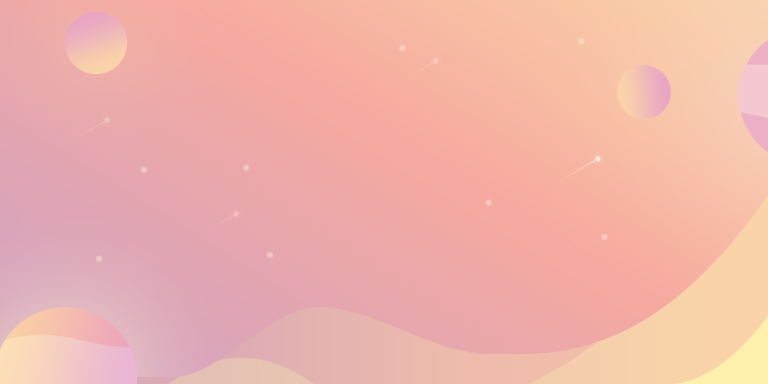
Reproduce this background procedurally as a Shadertoy shader.

```glsl
#define MAUVE  vec3(0.84, 0.64, 0.74)
#define SALMON vec3(0.965, 0.665, 0.625)
#define PEACH  vec3(0.98, 0.83, 0.66)
#define LEMON  vec3(1.00, 0.94, 0.68)
#define LILAC  vec3(0.91, 0.65, 0.77)
#define PALE   vec3(1.00, 0.93, 0.88)
#define SKY_AXIS vec2(0.534, 0.846)
#define TAIL_DIR vec2(-0.868, -0.497)
#define STAR_RADIUS 0.0085

// x, y
const vec2 stars[8] = vec2[8](
    vec2(1.048, 0.875), vec2(1.514, 0.893), vec2(0.375, 0.558), vec2(0.641, 0.563),
    vec2(1.273, 0.472), vec2(1.574, 0.383), vec2(0.258, 0.326), vec2(0.703, 0.336));

// x, y, tail length, brightness
const vec4 comets[4] = vec4[4](
    vec4(1.557, 0.586, 0.126, 0.90), vec4(0.279, 0.687, 0.112, 0.35),
    vec4(0.615, 0.443, 0.085, 0.35), vec4(1.135, 0.841, 0.085, 0.40));

// Antialiased coverage, positive distance is inside
float cover(float d) {
    return clamp(d / max(fwidth(d), 1e-5) + 0.5, 0.0, 1.0);
}

float disc(vec2 p, vec2 centre, float radius) {
    return cover(radius - length(p - centre));
}

// Soft light fading outward from a planet's rim
float halo(vec2 p, vec2 centre, float radius, float reach) {
    float fade = 1.0 - clamp((length(p - centre) - radius) / reach, 0.0, 1.0);
    return fade * fade;
}

// Gradient position across a planet, 0 to 1 along the given direction
float across(vec2 p, vec2 centre, float radius, vec2 dir) {
    return smoothstep(-1.0, 1.0, dot(p - centre, normalize(dir)) / radius);
}

float backWave(float x) {
    float hill = 0.182 * smoothstep(0.448, 0.828, x) - 0.122 * smoothstep(0.828, 1.276, x);
    return 0.018 + hill + 0.414 * pow(max(x - 1.341, 0.0) / 0.659, 2.3);
}

float frontWave(float x) {
    float k = (x - 0.628) / 0.19;
    float u = x - 1.375;
    return max(0.068 * (1.0 - k * k), 0.45 * u + 0.9 * u * abs(u));
}

float cornerWave(float x) {
    float u = x - 1.73;
    return 2.45 * u * abs(u) - 0.002;
}

vec3 sky(vec2 p) {
    float t = dot(p, SKY_AXIS);
    vec3 col = mix(MAUVE, SALMON, clamp((t - 0.25) / 0.85, 0.0, 1.0));
    return mix(col, PEACH, clamp((t - 1.1) / 0.8, 0.0, 1.0));
}

void mainImage(out vec4 fragColor, in vec2 fragCoord) {
    vec2 p = fragCoord / iResolution.y;
    vec3 col = sky(p);

    // Planet centres and radii
    vec3 top = vec3(0.250, 0.888, 0.081);
    vec3 small = vec3(1.677, 0.760, 0.070);
    vec3 side = vec3(2.102, 0.750, 0.178);
    vec3 low = vec3(0.170, 0.013, 0.187);

    // Halos
    col = mix(col, PEACH, 0.14 * halo(p, top.xy, top.z, 0.26));
    col = mix(col, PEACH, 0.16 * halo(p, small.xy, small.z, 0.30));
    col = mix(col, vec3(0.97, 0.83, 0.76), 0.50 * halo(p, side.xy, side.z, 0.45));
    col = mix(col, vec3(0.92, 0.80, 0.78), 0.55 * halo(p, low.xy, low.z, 0.28));

    // Stars: core and soft rim
    for (int i = 0; i < 8; i++) {
        float d = length(p - stars[i]) / STAR_RADIUS;
        float light = 0.32 * smoothstep(1.25, 0.75, d) + 0.18 * smoothstep(0.8, 0.3, d);
        col = mix(col, PALE, light);
    }

    // Comets: tapered tail, head and glow
    for (int i = 0; i < 4; i++) {
        vec4 c = comets[i];
        vec2 q = p - c.xy;
        float along = clamp(dot(q, TAIL_DIR) / c.z, 0.0, 1.0);
        float d = length(q - TAIL_DIR * along * c.z);
        float width = mix(0.0045, 0.0015, along);
        float tail = 0.65 * (1.0 - along) * smoothstep(width, 0.0, d);
        float r = length(q);
        float head = smoothstep(0.0085, 0.004, r) + 0.25 * smoothstep(0.022, 0.0, r);
        col = mix(col, PALE, c.w * min(max(tail, head), 1.0));
    }

    // Waves, the front one clipped to the back one
    float back = cover(backWave(p.x) - p.y);
    float front = back * cover(frontWave(p.x) - p.y);
    vec3 backCol = mix(vec3(0.85, 0.66, 0.71), vec3(0.94, 0.74, 0.67), smoothstep(0.3, 1.4, p.x));
    vec3 frontCol = mix(vec3(0.89, 0.75, 0.71), PEACH, clamp((p.x - 0.45) / 1.4, 0.0, 1.0));
    col = mix(col, backCol, back);
    col = mix(col, frontCol, front);
    col = mix(col, LEMON, cover(cornerWave(p.x) - p.y));

    // Two plain planets
    vec3 topCol = mix(LILAC, PEACH, across(p, top.xy, top.z, vec2(0.35, -1.0)));
    col = mix(col, topCol, disc(p, top.xy, top.z));
    vec3 smallCol = mix(PEACH, LILAC, across(p, small.xy, small.z, vec2(1.0, 0.1)));
    col = mix(col, smallCol, disc(p, small.xy, small.z));

    // Side planet with a light band
    float band = cover(0.832 - p.y) * cover(p.y - 0.708 + 0.22 * (p.x - 1.93));
    vec3 sideCol = mix(vec3(0.93, 0.69, 0.78), vec3(0.96, 0.78, 0.82), band);
    col = mix(col, sideCol, disc(p, side.xy, side.z));

    // Low planet with a wavy lighter half
    float blend = across(p, low.xy, low.z, vec2(1.0, -0.2));
    float ripple = 0.112 + 0.016 * cos(14.0 * (p.x - 0.11));
    vec3 upper = mix(vec3(0.98, 0.81, 0.65), vec3(0.93, 0.64, 0.74), blend);
    vec3 lower = mix(vec3(0.99, 0.87, 0.72), vec3(0.92, 0.71, 0.83), blend);
    col = mix(col, mix(upper, lower, cover(ripple - p.y)), disc(p, low.xy, low.z));

    fragColor = vec4(col, 1.0);
}
```
